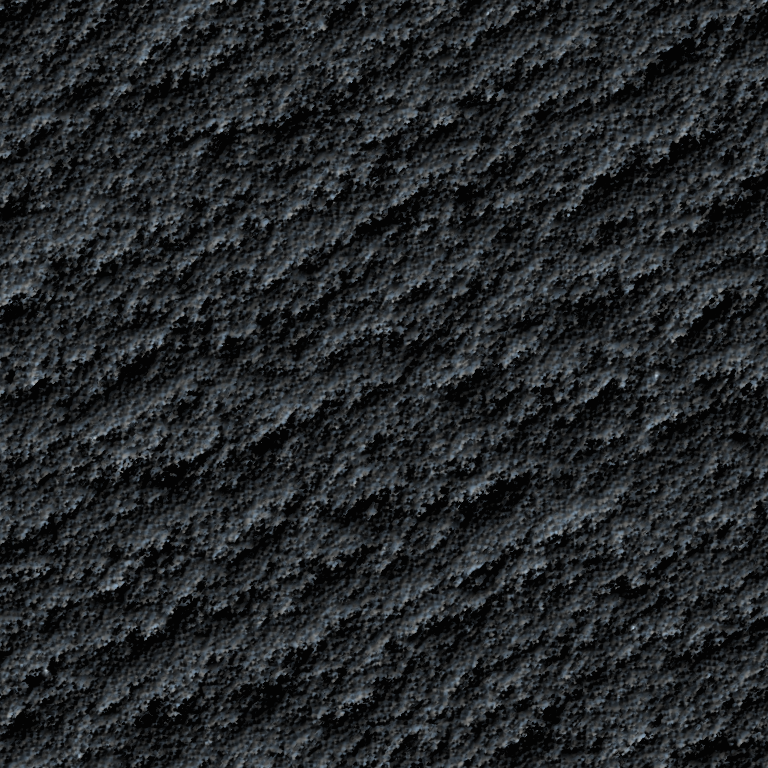
Write a three.js fragment shader that draws this texture.

```glsl
varying vec2 vUv;

#define RIDGE_ANGLE 0.62
#define GRAIN_ANGLE 1.05
#define RIDGE_FREQ vec2(4.5, 15.0)
#define FOLD_FREQ vec2(13.0, 26.0)
#define LUMP_FREQ vec2(34.0, 36.0)
#define GRAIN_FREQ vec2(88.0, 74.0)
#define FINE_FREQ vec2(165.0, 140.0)
#define MID_TONE 0.15
#define CONTRAST 0.13
#define CREVICE_DEPTH 0.75
#define FLECK_COUNT 6
#define STONE_TINT vec3(0.92, 1.0, 1.06)

vec2 hash2(vec2 c) {
  vec2 h = vec2(dot(c, vec2(127.1, 311.7)), dot(c, vec2(269.5, 183.3)));
  return fract(sin(h) * 43758.5);
}

vec2 rotate(vec2 p, float angle) {
  float c = cos(angle), s = sin(angle);
  return vec2(c * p.x + s * p.y, c * p.y - s * p.x);
}

// Distance to the nearest cell seed, with softened borders
float cellDistance(vec2 q) {
  const float sharpness = 14.0;
  vec2 cell = floor(q), f = q - cell;
  float sum = 0.0;
  for (int y = -1; y <= 1; y++) {
    for (int x = -1; x <= 1; x++) {
      vec2 o = vec2(float(x), float(y));
      sum += exp(-sharpness * length(o + hash2(cell + o) - f));
    }
  }
  return -log(sum) / sharpness;
}

// Slope of the cell bumps toward the upper-left light, about unit spread
float relief(vec2 q, float seed) {
  const vec2 towardLight = vec2(0.08, 0.35);
  q += seed * vec2(17.3, 9.1);
  return 5.0 * (cellDistance(q + towardLight) - cellDistance(q));
}

// Slow layered sines, used to bend and vary the ridges
float waves(vec2 p) {
  return (sin(9.0 * p.x + 4.0 * p.y + 1.3)
        + sin(13.0 * p.y - 6.0 * p.x + 2.0 * sin(7.0 * p.x))
        + sin(21.0 * p.x + 17.0 * p.y + 4.1)) / 3.0;
}

// Sparse pale mineral flecks
float flecks(vec2 p) {
  float sum = 0.0;
  for (int i = 0; i < FLECK_COUNT; i++) {
    vec2 h = hash2(vec2(float(i) + 3.0, 8.0));
    vec2 d = rotate(p - h, h.x * 3.0 - 1.0);
    d.y *= 1.0 + 2.0 * h.y;
    sum += 1.0 - smoothstep(0.002, 0.009, length(d));
  }
  return sum;
}

void main() {
  vec2 bent = vUv + 0.005 * vec2(waves(vUv), waves(vUv.yx + 3.7));
  vec2 along = rotate(bent, RIDGE_ANGLE);
  vec2 grainAxis = rotate(vUv, GRAIN_ANGLE);
  vec2 lumpAxis = rotate(vUv, 0.5 * (RIDGE_ANGLE + GRAIN_ANGLE));

  // Small scales first, since they roughen the ridge edges
  float fine = relief(grainAxis * FINE_FREQ, 1.0);
  float warmth = relief(lumpAxis * FINE_FREQ * 0.7, 6.0);
  vec2 jitter = vec2(warmth, fine);
  float grain = relief(grainAxis * GRAIN_FREQ + 0.14 * jitter, 2.0);
  float lump = relief(lumpAxis * LUMP_FREQ + 0.12 * vec2(fine, grain), 3.0);
  vec2 rough = vec2(0.08 * grain, 0.11 * lump + 0.06 * grain);
  float fold = relief(along * FOLD_FREQ + rough, 4.0);
  float ridge = relief(along * RIDGE_FREQ + rough + vec2(0.0, 0.10 * fold), 5.0);

  // Relief shading with deep shadow under the ridges
  float patchiness = 0.75 + 0.4 * waves(vUv * 1.4 + 5.0);
  float shade = 0.45 * fine + 0.56 * grain + 0.42 * lump
              + 0.32 * fold + 0.36 * ridge * patchiness;
  float crevice = smoothstep(0.9, 1.7, -ridge) * patchiness
                + 0.5 * smoothstep(0.9, 1.7, -fold);
  shade += 0.03 - CREVICE_DEPTH * crevice;
  shade += 0.06 * shade * max(shade, 0.0);
  float tone = max(MID_TONE + CONTRAST * shade, 0.012);

  // Faint brown and blue variation between grains
  vec3 tint = STONE_TINT + 0.045 * warmth * vec3(1.0, 0.0, -1.0);
  vec3 colour = tone * tint;
  colour += 0.4 * flecks(vUv) * (0.7 + 0.3 * grain) * STONE_TINT;
  gl_FragColor = vec4(clamp(colour, 0.0, 1.0), 1.0);
}
```
